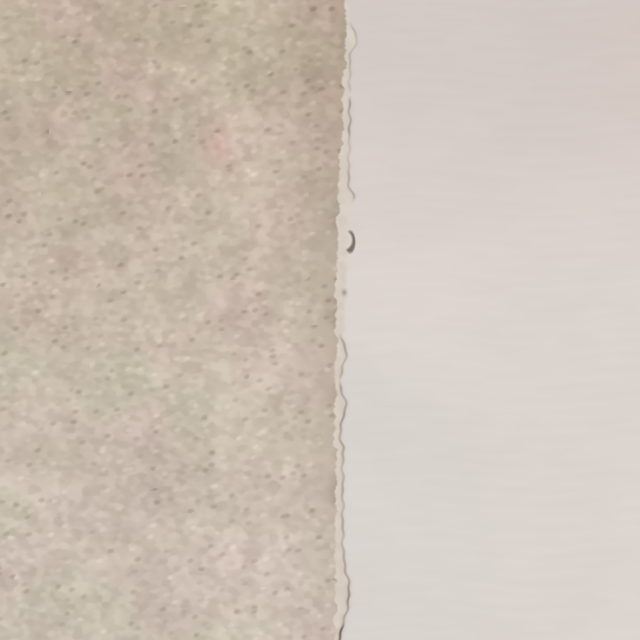
Reproduce this texture procedurally as a WebGL 1 fragment shader.

```glsl
precision highp float;
// A rough beige wall on the left meets smooth pale plaster on the right.
// Smooth cellular noise gives the mottling, grain and flecks; a thin crack
// follows the ragged vertical joint, built from bumps and layered sines.
uniform vec2 u_resolution;

#define WALL_TOP vec3(0.755, 0.695, 0.625)
#define WALL_LOW vec3(0.790, 0.742, 0.690)
#define PLASTER_TOP vec3(0.832, 0.788, 0.768)
#define PLASTER_LOW vec3(0.856, 0.830, 0.810)
#define LIP_COLOR vec3(0.840, 0.800, 0.755)
#define CRACK_COLOR vec3(0.430, 0.375, 0.330)
#define GRAIN 0.075
#define MOTTLE 0.060
#define CRACK_WIDTH 0.0019
#define EDGE_ROUGHNESS 0.007

vec2 hash2(vec2 p) {
  vec3 q = fract(vec3(p.xyx) * vec3(0.1031, 0.1030, 0.0973));
  q += dot(q, q.yzx + 33.33);
  return fract((q.xx + q.yz) * q.zy);
}

// x: smoothly blended cell value, centred on zero; y: nearest seed distance;
// z: value of the nearest cell
vec3 cells(vec2 p) {
  vec2 base = floor(p), f = fract(p);
  float sum = 0.0, weight = 0.0, nearest = 8.0, id = 0.0;
  for (int j = -1; j <= 1; j++) {
    for (int i = -1; i <= 1; i++) {
      vec2 g = vec2(float(i), float(j));
      vec2 seed = hash2(base + g);
      vec2 d = g + seed - f;
      float value = hash2(base + g + 71.0).x;
      float d2 = dot(d, d);
      float w = exp(-4.5 * d2);
      sum += w * value;
      weight += w;
      if (d2 < nearest) { nearest = d2; id = value; }
    }
  }
  return vec3(sum / weight - 0.5, sqrt(nearest), id);
}

float bump(float x, float center, float width) {
  float d = (x - center) / width;
  return exp(-d * d);
}

float band(float x, float low, float high) {
  return smoothstep(low - 0.008, low + 0.008, x)
       * (1.0 - smoothstep(high - 0.008, high + 0.008, x));
}

float jointX(float y) {
  return mix(0.524, 0.540, smoothstep(0.55, 0.98, y));
}

float crackX(float y) {
  float x = mix(0.5355, 0.5465, smoothstep(0.40, 0.85, y));
  x += 0.010 * bump(y, 0.075, 0.040) - 0.006 * (1.0 - smoothstep(0.0, 0.035, y));
  x += 0.009 * bump(y, 0.690, 0.016) + 0.011 * bump(y, 0.940, 0.018);
  x += 0.0045 * cos((y - 0.365) * 78.0) * band(y, 0.30, 0.48);
  return x + 0.0009 * (sin(y * 157.0) + sin(y * 271.0 + 1.3));
}

float crackStrength(float y) {
  float s = 0.60 * band(y, 0.03, 0.11) + 0.38 * band(y, 0.11, 0.30);
  s += 0.50 * band(y, 0.30, 0.40) + 0.42 * band(y, 0.41, 0.475);
  s += 0.45 * band(y, 0.69, 0.73) + 0.22 * band(y, 0.73, 0.79);
  s += 0.50 * band(y, 0.79, 0.845) + 0.28 * band(y, 0.86, 0.96);
  s += 0.95 * (1.0 - smoothstep(0.015, 0.035, y));
  return s * (0.82 + 0.18 * sin(y * 113.0));
}

vec3 wall(vec2 p, float gap) {
  vec3 color = mix(WALL_LOW, WALL_TOP, smoothstep(0.05, 1.0, p.y));
  float broad = cells(p * vec2(9.0, 11.0)).x;
  float medium = cells(p * 34.0 + 5.0).x;
  float fine = cells(p * vec2(95.0, 120.0) + 13.0).x;
  color += MOTTLE * (0.55 * broad + 0.8 * medium) + GRAIN * fine;
  color += 0.022 * cells(p * 13.0 + 40.0).x * vec3(1.0, -0.6, 0.7);
  // Faint upright seam, shaded top corner and rosy stain
  color += 0.016 * smoothstep(0.32, 0.345, p.x) * (1.0 - smoothstep(0.40, 0.53, p.x));
  color -= 0.040 * smoothstep(0.34, 0.52, p.x) * smoothstep(0.62, 0.95, p.y);
  color += vec3(0.050, 0.002, 0.012) * bump(p.x, 0.341, 0.022) * bump(p.y, 0.772, 0.030);
  // Slanted dark and light flecks
  vec3 fleck = cells(vec2(p.x + 0.5 * p.y, p.y - 0.4 * p.x) * vec2(42.0, 64.0));
  float spot = 1.0 - smoothstep(0.08, 0.38, fleck.y);
  color -= 0.075 * spot * smoothstep(0.72, 0.95, fleck.z);
  color += 0.045 * spot * (1.0 - smoothstep(0.06, 0.22, fleck.z));
  // Patchy grime beside the joint
  float height = 0.25 + 0.75 * band(p.y, 0.21, 0.70);
  float grime = exp(-gap / 0.020) * height * clamp(0.65 + 2.2 * medium + fine, 0.0, 1.3);
  return color - grime * vec3(0.105, 0.112, 0.110);
}

vec3 plaster(vec2 p) {
  vec3 color = mix(PLASTER_LOW, PLASTER_TOP, smoothstep(0.50, 1.0, p.y));
  color += 0.014 * cells(p * vec2(5.0, 8.0)).x + 0.009 * cells(p * vec2(24.0, 75.0)).x;
  color += 0.022 * cells(p * 4.0 + 20.0).x * vec3(0.6, -0.25, -0.4);
  return color + 0.0015 * sin(p.y * 310.0 + 2.0 * sin(p.x * 17.0));
}

void main() {
  vec2 p = gl_FragCoord.xy / u_resolution;
  float soft = max(0.0012, 1.0 / u_resolution.x);
  float ragged = cells(vec2(3.0, p.y * 85.0)).x + 0.6 * cells(vec2(9.0, p.y * 190.0)).x;
  float side = p.x - jointX(p.y) - EDGE_ROUGHNESS * ragged;
  float line = p.x - crackX(p.y);
  // Wall, pale broken lip, then plaster
  vec3 pale = mix(LIP_COLOR + GRAIN * 0.5 * cells(p * 100.0).x, plaster(p),
                  smoothstep(-0.004, 0.006, line));
  vec3 color = mix(wall(p, max(-side, 0.0)), pale, smoothstep(-1.5 * soft, 1.5 * soft, side));
  // Hairline crack with a soft shadow
  float strength = crackStrength(p.y);
  float core = 1.0 - smoothstep(CRACK_WIDTH - soft, CRACK_WIDTH + soft, abs(line));
  color = mix(color, CRACK_COLOR, strength * (0.75 * core + 0.16 * bump(line, 0.0, 0.005)));
  // Crescent chip and a small pit
  vec2 chip = p - vec2(0.547, 0.622);
  float crescent = smoothstep(0.014, 0.019, length(chip + vec2(0.013, -0.003)))
                 * (1.0 - smoothstep(0.75, 1.15, length(chip / vec2(0.0085, 0.018))));
  float pit = bump(p.x, 0.538, 0.004) * bump(p.y, 0.543, 0.005);
  color = mix(color, CRACK_COLOR, max(0.85 * crescent, 0.45 * pit));
  gl_FragColor = vec4(clamp(color, 0.0, 1.0), 1.0);
}
```
